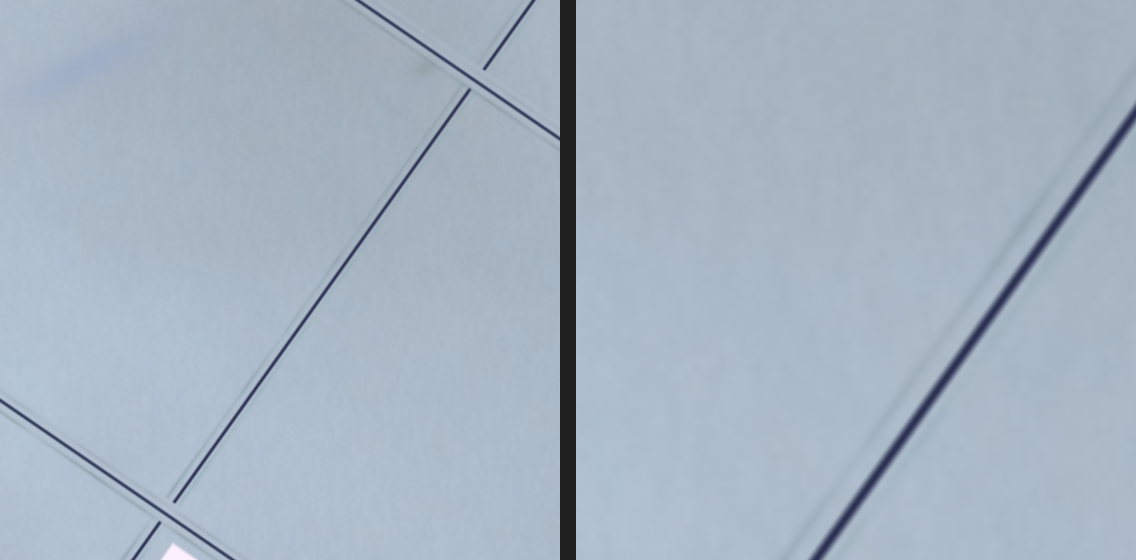
Left, the full canvas; right, a detail of the centre.
Write a Shadertoy shader that draws this texture.

```glsl
// Pale blue-grey wall panels divided by thin, dark, slanted joints.
// A skewed periodic grid gives the joints; the cross joints interrupt the long
// ones. Value noise adds mottling, and soft spots add shade, stains and glare.

float hash(vec2 p) {
    vec3 q = fract(vec3(p.xyx) * 0.1031);
    q += dot(q, q.yzx + 33.33);
    return fract((q.x + q.y) * q.z);
}

float noise(vec2 p) {
    vec2 i = floor(p), f = fract(p);
    f = f * f * (3.0 - 2.0 * f);
    return mix(mix(hash(i), hash(i + vec2(1, 0)), f.x),
               mix(hash(i + vec2(0, 1)), hash(i + vec2(1, 1)), f.x), f.y);
}

float fbm(vec2 p) {
    float sum = 0.0, weight = 0.5;
    for (int i = 0; i < 4; i++) {
        sum += weight * noise(p);
        p = mat2(1.6, 1.2, -1.2, 1.6) * p + 7.3;
        weight *= 0.5;
    }
    return sum;
}

// Soft-edged stroke around zero distance
float stroke(float d, float halfWidth, float blur) {
    return 1.0 - smoothstep(halfWidth - blur, halfWidth + blur, abs(d));
}

// Rotated elliptical spot
float spot(vec2 p, vec2 radius, float angle) {
    float c = cos(angle), s = sin(angle);
    p = vec2(c * p.x + s * p.y, c * p.y - s * p.x) / radius;
    return exp(-dot(p, p));
}

void mainImage(out vec4 fragColor, in vec2 fragCoord) {
    vec2 p = fragCoord / iResolution.y;
    float blur = max(0.0027, 0.8 / iResolution.y);

    // Grid coordinates: x across the long joints, y across the cross joints
    vec2 grid = vec2(dot(p, vec2(0.813, -0.582)) - 0.193,
                     dot(p, vec2(0.566, 0.825)) - 0.2353);
    vec2 joint = grid - 0.951 * round(grid / 0.951);

    // Panel surface: broad lighting, mottling, streaks and grain
    float light = 0.56 - 0.46 * spot(p - vec2(0.5, 0.92), vec2(0.36, 0.36), 0.0)
                - 0.3 * spot(p - vec2(0.88, 0.7), vec2(0.35, 0.35), 0.0)
                + 0.42 * spot(p - vec2(0.05, 0.25), vec2(0.4, 0.42), 0.0)
                + 0.2 * spot(p - vec2(0.75, 0.05), vec2(0.45, 0.3), 0.0)
                + 0.2 * spot(p - vec2(0.05, 1.0), vec2(0.2, 0.1), 0.4);
    light += 0.42 * (fbm(p * 5.0) - 0.47);
    vec3 color = mix(vec3(0.632, 0.68, 0.728), vec3(0.699, 0.761, 0.825), light);
    color += 0.012 * (noise(p * vec2(120, 45)) - 0.5);
    color += 0.012 * (noise(p * 190.0) - 0.5);
    color += vec3(0.016, -0.003, -0.016) * (fbm(p * 20.0 + 40.0) - 0.47);

    // Lilac shade in the upper left and a small olive stain by the joint
    color = mix(color, vec3(0.60, 0.65, 0.78),
                0.5 * spot(p - vec2(0.15, 0.88), vec2(0.14, 0.032), 0.47));
    color = mix(color, vec3(0.50, 0.57, 0.55),
                0.4 * spot(p - vec2(0.76, 0.88), vec2(0.022, 0.016), 0.4));

    // Long joints break where the cover strips of the cross joints pass
    float gap = stroke(joint.y - 0.004, 0.0203, blur);
    float wear = 0.3 + 1.3 * noise(grid * 22.0);
    float faint = 0.003 + blur;
    color = mix(color, vec3(0.51, 0.58, 0.62),
                0.5 * wear * (1.0 - gap) * stroke(joint.x + 0.0155, 0.0016, faint));
    color = mix(color, vec3(0.57, 0.67, 0.71),
                0.5 * wear * (1.0 - gap) * stroke(joint.x - 0.010, 0.002, faint));
    color = mix(color, vec3(0.17, 0.19, 0.32),
                (1.0 - gap) * stroke(joint.x, 0.0028, blur));

    // Cross joints: pale strip, greenish lower edge, faint upper edge, dark core
    color = mix(color, vec3(0.69, 0.74, 0.80), 0.35 * gap);
    color = mix(color, vec3(0.47, 0.55, 0.56),
                0.55 * wear * stroke(joint.y + 0.0165, 0.0016, faint));
    color = mix(color, vec3(0.54, 0.60, 0.65),
                0.4 * wear * stroke(joint.y - 0.014, 0.0016, faint));
    color = mix(color, vec3(0.19, 0.23, 0.35), stroke(joint.y, 0.0028, blur));

    // Square-cornered glare below the lower cross joint
    float glareEdge = min(grid.x - 0.0405, -0.036 - grid.y);
    color = mix(color, vec3(0.99, 0.94, 1.0), smoothstep(-0.004, 0.004, glareEdge));

    fragColor = vec4(color, 1.0);
}
```
